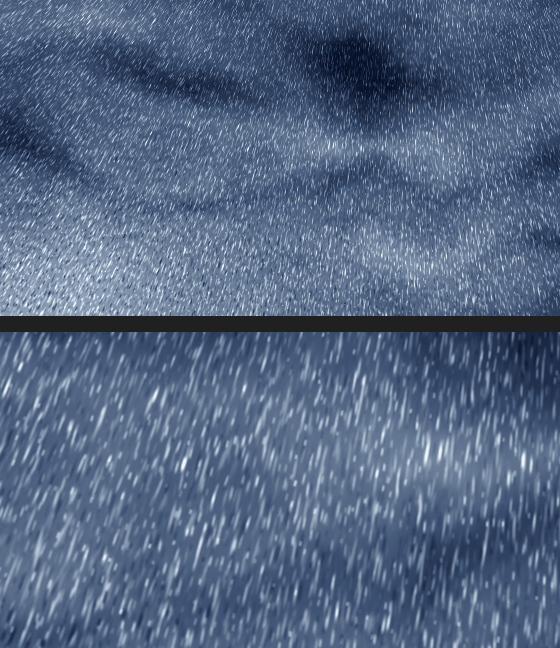
Top, the full canvas; bottom, a detail of the centre.
Write a Shadertoy shader that draws this texture.

```glsl
float hash(vec2 p) {
    return fract(sin(dot(p, vec2(127.1, 311.7))) * 43758.5453);
}

float noise(vec2 p) {
    vec2 i = floor(p), f = fract(p);
    f = f * f * (3.0 - 2.0 * f);
    float low = mix(hash(i), hash(i + vec2(1, 0)), f.x);
    float high = mix(hash(i + vec2(0, 1)), hash(i + vec2(1, 1)), f.x);
    return mix(low, high, f.y);
}

float fbm(vec2 p) {
    float sum = 0.0, gain = 0.5;
    for (int i = 0; i < 5; i++) {
        sum += gain * noise(p);
        p = mat2(1.6, 1.2, -1.2, 1.6) * p + 3.7;
        gain *= 0.5;
    }
    return sum;
}

// Soft tilted ellipse of cloud
float cloud(vec2 p, vec2 center, vec2 size, float slope) {
    vec2 d = p - center;
    d.y -= slope * d.x;
    d /= size;
    return exp(-dot(d, d));
}

float skyTone(vec2 p, float glow) {
    vec2 warp = vec2(fbm(p * 5.0), fbm(p * 5.0 + 19.0)) - 0.48;
    vec2 w = p + warp * vec2(0.26, 0.20);
    float wisps = fbm(w * vec2(3.2, 6.0) + 4.0) - 0.48;
    float tone = 0.255 + 0.38 * wisps * (1.0 - 0.7 * glow);

    // Dark storm masses
    tone -= 0.27 * cloud(w, vec2(1.11, 0.75), vec2(0.19, 0.12), -0.2);
    tone -= 0.22 * cloud(w, vec2(0.60, 0.71), vec2(0.25, 0.08), -0.3);
    tone -= 0.16 * cloud(w, vec2(0.06, 0.55), vec2(0.24, 0.07), -0.4);
    tone -= 0.15 * cloud(w, vec2(0.62, 0.35), vec2(0.20, 0.06), -0.1);
    tone -= 0.13 * cloud(w, vec2(1.15, 0.42), vec2(0.38, 0.05), 0.0);
    tone -= 0.17 * cloud(w, vec2(1.74, 0.48), vec2(0.14, 0.07), 0.3);
    tone -= 0.17 * cloud(w, vec2(1.72, 0.21), vec2(0.20, 0.06), 0.0);

    // Pale banks
    tone += 0.14 * cloud(w, vec2(0.95, 0.54), vec2(0.25, 0.07), -0.1);
    tone += 0.14 * cloud(w, vec2(1.50, 0.61), vec2(0.26, 0.11), 0.2);
    tone += 0.11 * cloud(w, vec2(0.25, 0.91), vec2(0.35, 0.12), -0.1);
    tone += 0.09 * cloud(w, vec2(1.35, 0.22), vec2(0.35, 0.07), 0.1);
    return max(tone + 0.37 * glow, 0.01);
}

// One tapered streak per cell, with every column shifted
float streaks(vec2 q, vec2 cell, float width, float seed) {
    q /= cell;
    float column = floor(q.x);
    q.y += 17.0 * hash(vec2(column, seed));
    vec2 id = vec2(column, floor(q.y)) + seed * 7.3;
    vec2 f = fract(q) - 0.5;
    float strength = hash(id);
    float halfLength = mix(0.15, 0.48, hash(id + 3.1));
    float lean = (hash(id + 5.7) - 0.5) * 0.4;
    float center = (hash(id + 9.2) - 0.5) * 0.45 + lean * f.y;
    float across = abs(f.x - center) * cell.x;
    float along = abs(f.y) / halfLength;
    return strength * strength * (1.0 - smoothstep(0.0, width, across))
        * (1.0 - smoothstep(0.2, 1.0, along));
}

vec3 stormColor(float tone) {
    vec3 deep = vec3(0.02, 0.06, 0.15);
    vec3 slate = vec3(0.24, 0.32, 0.45);
    vec3 pale = vec3(0.65, 0.72, 0.79);
    vec3 white = vec3(0.93, 0.96, 0.98);
    vec3 color = mix(deep, slate, clamp(tone / 0.30, 0.0, 1.0));
    color = mix(color, pale, clamp((tone - 0.30) / 0.42, 0.0, 1.0));
    return mix(color, white, clamp((tone - 0.72) / 0.3, 0.0, 1.0));
}

void mainImage(out vec4 fragColor, in vec2 fragCoord) {
    vec2 p = fragCoord / iResolution.y;
    float glow = cloud(p, vec2(0.0), vec2(1.18, 0.42), 0.0);
    float tone = skyTone(p, glow);

    // Rain fans out from a point above the canvas
    vec2 ray = p - vec2(1.28, 2.2);
    vec2 fan = vec2(1.7 * atan(ray.x, -ray.y), length(ray));

    float bright = 0.0, dark = 0.0;
    for (int i = 0; i < 6; i++) {
        float layer = float(i);
        vec2 cell = vec2(0.008 + 0.0017 * layer, 0.022 + 0.008 * layer);
        bright += streaks(fan, cell, 0.0027 + 0.0001 * layer, layer + 1.0);
    }
    for (int i = 0; i < 3; i++) {
        float layer = float(i);
        vec2 cell = vec2(0.008 + 0.002 * layer, 0.028 + 0.010 * layer);
        dark += streaks(fan, cell, 0.0032, layer + 11.0);
    }

    tone += bright * (0.27 + 0.25 * min(tone, 0.5));
    tone -= dark * (0.06 + 0.26 * glow);
    fragColor = vec4(stormColor(tone), 1.0);
}
```
